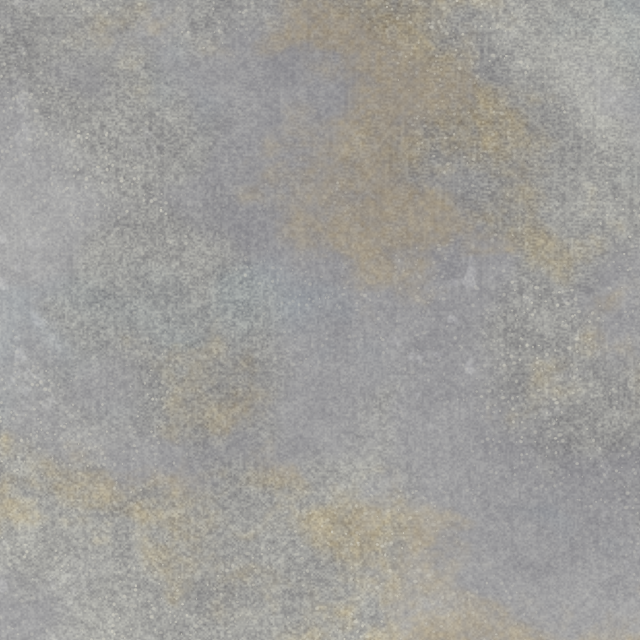
This texture is drawn by a Shadertoy shader. Its source:

```glsl
float hash(vec2 p) {
    return fract(sin(dot(p, vec2(127.1, 311.7))) * 43758.5453);
}

float valueNoise(vec2 p) {
    vec2 cell = floor(p);
    vec2 f = fract(p);
    f = f * f * (3.0 - 2.0 * f);
    float low = mix(hash(cell), hash(cell + vec2(1.0, 0.0)), f.x);
    float high = mix(hash(cell + vec2(0.0, 1.0)), hash(cell + vec2(1.0)), f.x);
    return mix(low, high, f.y);
}

float fbm(vec2 p, int octaves) {
    float sum = 0.0;
    float weight = 0.5;
    float total = 0.0;
    for (int i = 0; i < octaves; i++) {
        sum += weight * valueNoise(p);
        total += weight;
        weight *= 0.55;
        p = mat2(0.8, 0.6, -0.6, 0.8) * p * 2.03 + 17.3;
    }
    return sum / total;
}

// Scattered soft-edged grains, at most one per cell
float specks(vec2 uv, float scale, float density, float seed) {
    vec2 p = uv * scale;
    vec2 base = floor(p);
    float coverage = 0.0;
    for (int y = -1; y <= 1; y++) {
        for (int x = -1; x <= 1; x++) {
            vec2 cell = base + vec2(x, y);
            vec2 key = cell + seed;
            vec2 center = cell + vec2(hash(key + 3.1), hash(key + 7.7));
            vec2 offset = p - center;
            offset.x *= mix(0.7, 1.4, hash(key + 5.9));
            float radius = mix(0.18, 0.42, hash(key + 11.3));
            float present = step(hash(key), density);
            float strength = mix(0.35, 1.0, hash(key + 19.7));
            float dotMask = 1.0 - smoothstep(radius * 0.4, radius * 1.3, length(offset));
            coverage = max(coverage, present * strength * dotMask);
        }
    }
    return coverage;
}

// Fine mineral grain centered on zero
float grain(vec2 uv) {
    float coarse = valueNoise(uv * 170.0 + 4.0) - 0.5;
    float fine = valueNoise(uv * 330.0 + 31.0) - 0.5;
    return 0.5 * coarse + 0.7 * fine;
}

void mainImage(out vec4 fragColor, in vec2 fragCoord) {
    vec2 uv = fragCoord / iResolution.y;

    const vec3 darkStone = vec3(0.560, 0.558, 0.555);
    const vec3 lightStone = vec3(0.705, 0.705, 0.682);
    const vec3 ochreTint = vec3(0.030, 0.000, -0.062);
    const vec3 coolTint = vec3(-0.010, 0.008, 0.018);
    const vec3 violetTint = vec3(-0.003, -0.003, 0.014);
    const vec3 paleGrain = vec3(0.83, 0.82, 0.77);

    // Broad clouds and mottling
    vec2 warp = vec2(fbm(uv * 3.0 + 8.0, 3), fbm(uv * 3.0 + 23.0, 3)) - 0.5;
    vec2 flow = uv + 0.25 * warp;
    float cloud = fbm(flow * 3.2 + 2.0, 5) - 0.5;
    float mottle = fbm(uv * 26.0 + 40.0, 4) - 0.5;
    float smoothArea = smoothstep(0.48, 0.66, fbm(flow * 3.6 + 61.0, 4));
    float roughness = mix(1.0, 0.6, smoothArea);

    float tone = 0.48 + 1.15 * cloud + 0.75 * mottle * roughness;
    tone += 1.15 * grain(uv) * roughness;
    vec3 color = mix(darkStone, lightStone, tone);

    // Mineral stains
    float ochreField = fbm(flow * vec2(3.4, 5.0) + 75.0, 5) + 0.06 * (uv.y - 0.5);
    float ochre = smoothstep(0.49, 0.72, ochreField + 0.25 * mottle);
    float cool = smoothstep(0.56, 0.74, fbm(flow * vec2(3.0, 4.5) + 93.0, 4));
    color += ochreTint * ochre * mix(0.7, 1.3, valueNoise(uv * 120.0));
    color += coolTint * cool + violetTint * smoothArea;

    // Worn pale flecks
    float wear = fbm(uv * 34.0 + 110.0, 4);
    float wearZone = smoothstep(0.42, 0.65, fbm(flow * 4.0 + 130.0, 3));
    color += 0.06 * smoothstep(0.62, 0.78, wear) * wearZone;

    // Bright grains and small dark pits
    float speckZone = mix(0.35, 1.0, smoothstep(0.35, 0.65, fbm(flow * 6.0 + 150.0, 3)));
    float bright = specks(uv, 125.0, 0.22, 12.0) * speckZone * roughness;
    float pits = specks(uv, 150.0, 0.16, 57.0) * roughness;
    color = mix(color, paleGrain, 0.75 * bright);
    color -= 0.045 * pits;

    fragColor = vec4(clamp(color, 0.0, 1.0), 1.0);
}
```
